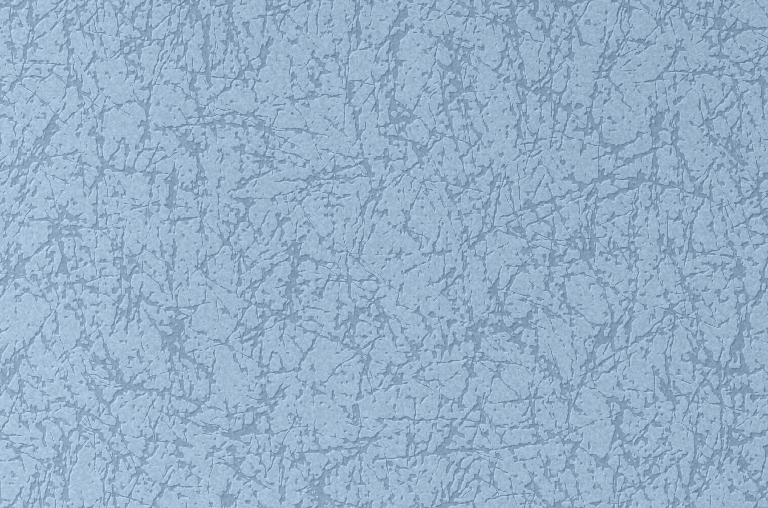
Write a Shadertoy shader that draws this texture.

```glsl
// Pale blue embossed paper covered with broken, crossing crease strokes.

const vec3 PAPER = vec3(0.647, 0.747, 0.842);
const vec3 GROOVE = vec3(0.540, 0.643, 0.745);
const float LONG_CELL = 0.20;      // spacing of the long creases
const float LONG_WIDTH = 0.0028;
const float SHORT_CELL = 0.09;     // spacing of the short creases
const float SHORT_WIDTH = 0.0021;
const int STROKES_PER_CELL = 5;
const float BREAK_SCALE = 125.0;   // size of the ragged gaps and flecks
const float BREAK_AMOUNT = 1.35;
const float GROOVE_LEVEL = 0.43;
const float EDGE_SOFTNESS = 0.13;
const float GRAIN_SCALE = 330.0;
const float GRAIN_AMOUNT = 0.12;
const float RELIEF = 0.075;
const vec2 LIGHT_STEP = vec2(-0.0022, 0.0026);
const float PI = 3.14159;

float hash(vec2 p) {
    vec3 q = fract(p.xyx * 0.1031);
    q += dot(q, q.yzx + 33.33);
    return fract((q.x + q.y) * q.z);
}

vec3 hash3(vec2 p) {
    vec3 q = fract(p.xyx * vec3(0.1031, 0.1030, 0.0973));
    q += dot(q, q.yxz + 33.33);
    return fract((q.xxy + q.yzz) * q.zyx);
}

float noise(vec2 p) {
    vec2 i = floor(p), f = fract(p);
    f = f * f * (3.0 - 2.0 * f);
    return mix(mix(hash(i), hash(i + vec2(1, 0)), f.x),
               mix(hash(i + vec2(0, 1)), hash(i + vec2(1, 1)), f.x), f.y);
}

// Part of the surface left untouched by one layer of random strokes.
float untouched(vec2 p, float cell, float width, float seed) {
    vec2 q = p / cell, home = floor(q);
    float clear = 1.0;
    for (int y = -1; y <= 1; y++)
    for (int x = -1; x <= 1; x++)
    for (int k = 0; k < STROKES_PER_CELL; k++) {
        vec2 id = home + vec2(x, y);
        vec2 key = id + seed + float(k) * vec2(37.3, 71.7);
        vec3 place = hash3(key), form = hash3(key + 211.5);
        // Steep directions are more frequent than flat ones.
        float angle = PI * place.z + 0.25 * sin(2.0 * PI * place.z);
        vec2 along = vec2(cos(angle), sin(angle));
        vec2 d = q - id - place.xy;
        float reach = mix(0.25, 0.85, form.x);
        float t = clamp(dot(d, along), -reach, reach);
        float dist = length(d - along * t) * cell;
        float w = width * mix(0.6, 1.35, form.y) * (1.0 - 0.5 * abs(t) / reach);
        float strength = mix(0.35, 0.95, form.z);
        clear *= 1.0 - strength * w * w / (w * w + dist * dist);
    }
    return clear;
}

// 0 on the raised paper, 1 inside the pressed creases.
float groove(vec2 p) {
    vec2 bend = vec2(noise(p * 7.0), noise(p * 7.0 + 40.0)) - 0.5;
    vec2 ragged = vec2(noise(p * 75.0 + 9.0), noise(p * 75.0 + 80.0)) - 0.5;
    vec2 q = p + 0.03 * bend + 0.007 * ragged;
    float press = 1.0 - untouched(q, LONG_CELL, LONG_WIDTH, 17.0)
                      * untouched(q, SHORT_CELL, SHORT_WIDTH, 131.0);
    float breaks = 0.7 * noise(p * BREAK_SCALE)
                 + 0.3 * noise(p * BREAK_SCALE * 1.7 + 23.0);
    float depth = press + BREAK_AMOUNT * (breaks - 0.5);
    return smoothstep(-EDGE_SOFTNESS, EDGE_SOFTNESS, depth - GROOVE_LEVEL);
}

// Broad uneven light, dimmer towards the upper right.
float lighting(vec2 p) {
    float fall = smoothstep(0.2, 1.7, p.x + 0.45 * p.y);
    float cloud = noise(p * 2.3 + 5.0) - 0.5;
    return 0.004 - 0.055 * fall + 0.035 * cloud;
}

void mainImage(out vec4 fragColor, in vec2 fragCoord) {
    vec2 p = fragCoord / iResolution.y;
    float pressed = groove(p);
    float slope = groove(p + LIGHT_STEP) - pressed;

    vec3 color = mix(PAPER, GROOVE, pressed);
    // The shaded rim is a little stronger than the lit one.
    color += RELIEF * (max(slope, 0.0) * 0.8 + min(slope, 0.0));
    color += lighting(p);

    // Fine fibre grain
    float grain = 0.75 * noise(p * GRAIN_SCALE) + 0.25 * noise(p * GRAIN_SCALE * 0.5 + 60.0);
    color += GRAIN_AMOUNT * (grain - 0.5);

    fragColor = vec4(clamp(color, 0.0, 1.0), 1.0);
}
```
